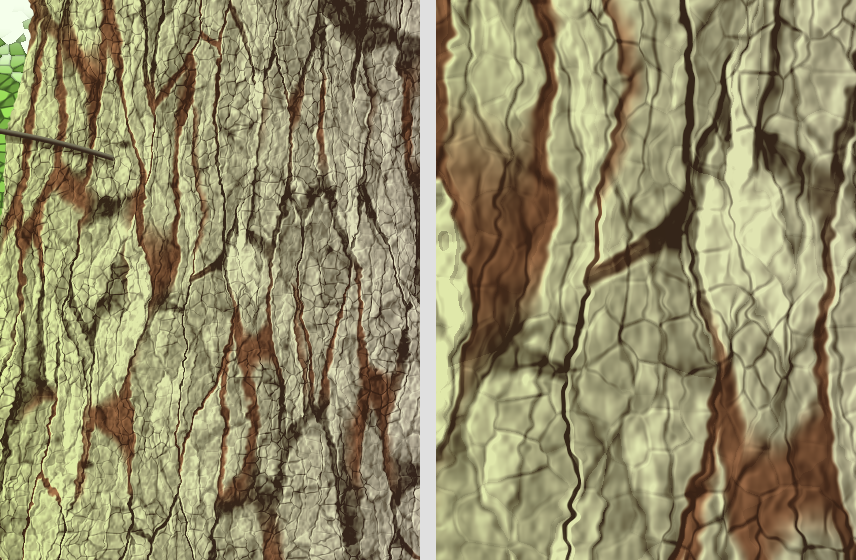
Left, the full canvas; right, a detail of the centre.
This texture is drawn by a Shadertoy shader. Its source:

```glsl
// Weathered tree bark: long grey-green plates split by rusty furrows, with a twig
// and a sliver of foliage at the left. Stretched cellular noise makes plates, slabs
// and flakes; a height difference towards the light shades them.

const vec3 DARK  = vec3(0.20, 0.145, 0.10);
const vec3 BROWN = vec3(0.39, 0.36, 0.26);
const vec3 GREY  = vec3(0.54, 0.53, 0.42);
const vec3 LIGHT = vec3(0.68, 0.67, 0.54);
const vec3 PALE  = vec3(0.87, 0.89, 0.71);
const vec3 RUST  = vec3(0.56, 0.33, 0.20);
const vec3 LEAF  = vec3(0.56, 0.81, 0.32);
const vec3 LEFT_TINT  = vec3(1.01, 1.05, 0.88);
const vec3 RIGHT_TINT = vec3(1.01, 0.97, 1.05);

const vec2 PLATE_SCALE = vec2(17.0, 3.2);   // cells per canvas height
const vec2 SLAB_SCALE  = vec2(38.0, 9.0);
const vec2 FLAKE_SCALE = vec2(62.0, 40.0);
const vec2 LIGHT_STEP  = vec2(-0.0021, 0.0015);
const float BASE_TONE  = 0.665;
const float RELIEF     = 0.42;
const float TRUNK_EDGE = 0.034;
const vec2 TWIG_ENDS   = vec2(0.766, 0.716);
const float TWIG_LENGTH = 0.206;
const vec2 HOLE = vec2(0.155, 0.17);
const vec2 KNOT = vec2(0.222, 0.742);

struct Bark { vec2 grain; float height; float furrow; float tone; };

float hash(vec2 p) {
    vec3 q = fract(p.xyx * vec3(0.1031, 0.1030, 0.0973));
    q += dot(q, q.yzx + 33.33);
    return fract((q.x + q.y) * q.z);
}

float noise(vec2 p) {
    vec2 i = floor(p), f = fract(p);
    f = f * f * (3.0 - 2.0 * f);
    return mix(mix(hash(i), hash(i + vec2(1, 0)), f.x),
               mix(hash(i + vec2(0, 1)), hash(i + vec2(1, 1)), f.x), f.y);
}

// Cellular noise: x = gap between nearest two seeds, y = random value of the cell
vec2 cells(vec2 p) {
    vec2 base = floor(p);
    float near = 9.0, next = 9.0, id = 0.0;
    for (int j = -1; j <= 1; j++)
    for (int i = -1; i <= 1; i++) {
        vec2 c = base + vec2(i, j);
        float d = length(c + vec2(hash(c), hash(c + 57.3)) - p);
        if (d < near) { next = near; near = d; id = hash(c + 19.7); }
        else next = min(next, d);
    }
    return vec2(next - near, id);
}

float ramp(float a, float b, float x) { return clamp((x - a) / (b - a), 0.0, 1.0); }

// Follows the grain: fans out downwards, wavers, and crowds at the trunk's left side
vec2 grainCoords(vec2 uv) {
    vec2 p = uv;
    p.x -= mix(-0.12, 0.05, uv.x / 0.75) * (1.0 - uv.y);
    p.x += 0.007 * sin(uv.y * 11.0 + uv.x * 17.0) + 0.004 * sin(uv.y * 27.0 - uv.x * 33.0);
    p.x += 0.008 * (noise(uv * vec2(60, 42)) - 0.5) + 0.004 * (noise(uv * 150.0) - 0.5);
    p.x -= 0.03 * exp(-p.x / 0.08);
    return p;
}

// Long raised strips lying over the plates: x = cover, y = shadow on the right
vec2 strips(vec2 p) {
    vec2 result = vec2(0.0);
    for (int i = 0; i < 8; i++) {
        float k = float(i), a = hash(vec2(k, 3.0)), b = hash(vec2(k, 8.0));
        vec2 d = p - vec2(0.09 + 0.09 * k + 0.03 * (a - 0.5), 0.2 + 0.65 * b);
        float along = d.y / (0.11 + 0.1 * a);
        d.x -= (b - 0.5) * 0.25 * d.y + 0.01 * sin(d.y * 18.0 + k);
        float w = 0.019 * sqrt(max(0.0, 1.0 - along * along)) - 0.004;
        float cover = 1.0 - smoothstep(-0.002, 0.001, abs(d.x) - w);
        float shade = (1.0 - smoothstep(0.0, 0.014, d.x - w)) * step(0.0, d.x);
        result = max(result, vec2(cover, shade * smoothstep(0.0, 0.006, w)));
    }
    return result;
}

Bark bark(vec2 uv) {
    vec2 p = grainCoords(uv);
    vec2 plate = cells(p * PLATE_SCALE);
    vec2 slab = cells(p * SLAB_SCALE + 7.0);
    vec2 flake = cells(p * FLAKE_SCALE + 3.0);
    vec2 strip = strips(p);

    float gap = mix(0.05, 0.30, smoothstep(0.25, 0.85, noise(p * vec2(11, 4))));
    float furrow = 1.0 - smoothstep(gap * 0.35, gap, plate.x);
    furrow = max(furrow, 0.8 * strip.y) * (1.0 - strip.x);

    float slabTop = smoothstep(0.0, 0.14, slab.x);
    float flakeTop = smoothstep(0.0, 0.16, flake.x);
    float patchy = smoothstep(0.3, 0.75, noise(p * vec2(24, 15)));
    float fibre = 0.6 * noise(p * vec2(130, 16)) + 0.4 * noise(p * vec2(260, 65));
    float grit = 0.5 * noise(uv * vec2(115, 85)) + 0.5 * noise(uv * vec2(240, 170));

    float height = (1.0 - furrow) * (0.6 + 0.3 * plate.y) + 0.3 * strip.x
                 + 0.3 * slab.y * slabTop + 0.15 * flakeTop * (0.4 + flake.y)
                 + 0.35 * fibre + 0.3 * grit;
    float tone = BASE_TONE - 0.37 * furrow + 0.05 * strip.x
               + 0.13 * (plate.y - 0.5) + 0.15 * (slab.y - 0.5) + 0.08 * (flake.y - 0.5)
               - 0.20 * (1.0 - slabTop) - 0.22 * (1.0 - flakeTop) * patchy
               + 0.30 * (fibre - 0.5) + 0.28 * (grit - 0.5);
    return Bark(p, height, furrow, tone);
}

vec3 barkColor(float tone) {
    vec3 c = mix(DARK, BROWN, ramp(0.17, 0.36, tone));
    c = mix(c, GREY, ramp(0.36, 0.53, tone));
    c = mix(c, LIGHT, ramp(0.53, 0.67, tone));
    return mix(c, PALE, ramp(0.67, 0.86, tone));
}

void mainImage(out vec4 fragColor, in vec2 fragCoord) {
    vec2 uv = fragCoord / iResolution.y;
    float across = clamp(uv.x / 0.75, 0.0, 1.0);

    // Twig profile and its shadow
    float t = uv.x / TWIG_LENGTH;
    float lift = uv.y - mix(TWIG_ENDS.x, TWIG_ENDS.y, t) - 0.004 * sin(t * 3.1);
    float reach = 1.0 - smoothstep(0.97, 1.0, t);
    float twig = reach * (1.0 - smoothstep(0.004, 0.006, abs(lift)));
    float twigShade = reach * (1.0 - smoothstep(0.003, 0.012, abs(lift + 0.008)));

    // Lit bark with hollows
    Bark b = bark(uv);
    float slope = clamp(b.height - bark(uv + LIGHT_STEP).height, -0.45, 0.45);
    float hollow = 1.0 - smoothstep(0.4, 1.1, length((uv - HOLE) / vec2(0.015, 0.010)));
    hollow = max(hollow, 1.0 - smoothstep(0.3, 1.1, length((uv - KNOT) / vec2(0.016, 0.009))));
    float rust = b.furrow * smoothstep(0.45, 0.7, noise(b.grain * vec2(14, 5) + 9.0));
    float tone = b.tone + RELIEF * slope + mix(0.06, -0.04, across) + 0.07 * rust;
    tone -= 0.4 * hollow + 0.25 * twigShade;
    vec3 color = barkColor(tone) * mix(LEFT_TINT, RIGHT_TINT, across);
    color = mix(color, RUST * (0.35 + 1.2 * max(tone, 0.05)), 0.75 * rust);

    // Foliage behind the trunk
    vec2 leaf = cells(uv * vec2(48, 62));
    vec3 foliage = mix(LEAF * 0.45, LEAF * 1.15, smoothstep(0.0, 0.3, leaf.x) * (0.4 + 0.6 * leaf.y));
    foliage = mix(foliage, vec3(0.96, 1.0, 0.92), smoothstep(0.86, 0.96, uv.y + 0.1 * (leaf.y - 0.5)));
    color = mix(foliage, color, smoothstep(TRUNK_EDGE - 0.002, TRUNK_EDGE + 0.001, b.grain.x));

    vec3 twigColor = mix(DARK, GREY * 0.9, smoothstep(-0.003, 0.004, lift));
    color = mix(color, twigColor, twig);
    fragColor = vec4(clamp(color, 0.0, 1.0), 1.0);
}
```
